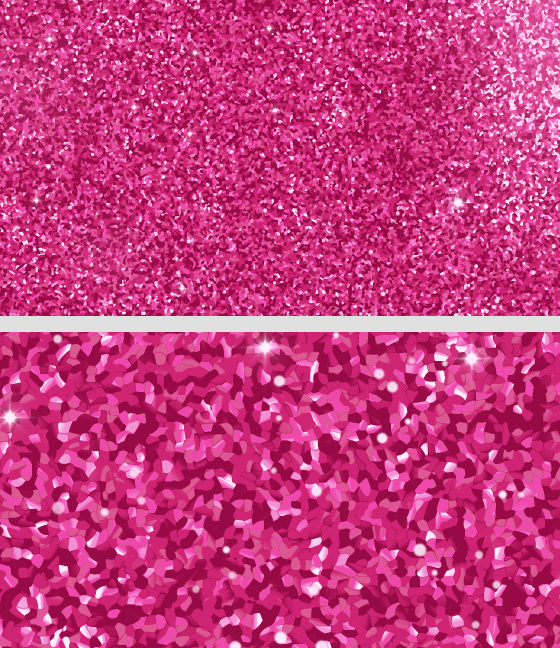
Top: the whole. Bottom: its middle third, enlarged.
Give the GLSL for this texture, as a Shadertoy shader.

```glsl
// Pink glitter: dense tiny foil flakes, round white sparkles and a few star glints.
#define FLAKES 98.0         // flakes per canvas height
#define SPARKLES 24.0       // sparkle cells per canvas height
#define SPARKLE_SHARE 0.22  // share of sparkle cells that are lit
#define STRETCH 0.55        // how elongated the flakes are
#define RELIEF 0.22         // shading across one flake
#define DEEP vec3(0.59, 0.04, 0.27)
#define CERISE vec3(0.81, 0.14, 0.45)
#define ROSE vec3(0.86, 0.35, 0.57)
#define MAGENTA vec3(0.94, 0.28, 0.68)
#define ORCHID vec3(0.95, 0.57, 0.82)
#define WHITE vec3(1.0, 0.92, 0.99)

vec3 hash32(vec2 p) {
    vec3 q = fract(p.xyx * vec3(0.1031, 0.1030, 0.0973));
    q += dot(q, q.yxz + 33.33);
    return fract((q.xxy + q.yzz) * q.zyx);
}

float valueNoise(vec2 p) {
    vec2 i = floor(p), f = fract(p);
    f = f * f * (3.0 - 2.0 * f);
    float low = mix(hash32(i).x, hash32(i + vec2(1, 0)).x, f.x);
    float high = mix(hash32(i + vec2(0, 1)).x, hash32(i + vec2(1, 1)).x, f.x);
    return mix(low, high, f.y);
}

float blob(vec2 p, vec2 center, float radius) {
    vec2 d = (p - center) / radius;
    return exp(-dot(d, d));
}

// Foil colour for a tone from 0 (shadow) to 1 (glare)
vec3 foil(float tone) {
    vec3 c = mix(DEEP, CERISE, smoothstep(0.20, 0.36, tone));
    c = mix(c, ROSE, smoothstep(0.60, 0.66, tone));
    c = mix(c, MAGENTA, smoothstep(0.72, 0.78, tone));
    c = mix(c, ORCHID, smoothstep(0.86, 0.92, tone));
    return mix(c, WHITE, smoothstep(0.95, 1.0, tone));
}

// Tone of the nearest flake, each one turned and stretched at random
float flakeTone(vec2 p) {
    vec2 cell = floor(p);
    float nearest = 9.0, second = 9.0, tone = 0.0;
    for (int y = -1; y <= 1; y++)
    for (int x = -1; x <= 1; x++) {
        vec2 id = cell + vec2(x, y);
        vec3 shape = hash32(id + 17.0);
        vec3 paint = hash32(id + 311.0);
        float angle = 6.2832 * shape.z;
        vec2 axis = vec2(cos(angle), sin(angle));
        vec2 d = p - id - 0.1 - 0.8 * shape.xy;
        vec2 q = vec2(dot(d, axis), dot(d, vec2(-axis.y, axis.x)));
        float dist = length(q * vec2(1.0 - STRETCH * paint.y, 1.0 + STRETCH * paint.y));
        if (dist < nearest) {
            second = nearest;
            nearest = dist;
            tone = paint.x + RELIEF * q.y * (2.0 * paint.z - 0.4);
        } else {
            second = min(second, dist);
        }
    }
    return tone - 0.12 * (1.0 - smoothstep(0.0, 0.14, second - nearest));
}

// Round bright flakes scattered over the sheet
float sparkles(vec2 p, float corner) {
    vec2 g = p * SPARKLES, cell = floor(g);
    float lit = 0.0;
    for (int y = -1; y <= 1; y++)
    for (int x = -1; x <= 1; x++) {
        vec2 id = cell + vec2(x, y);
        vec3 place = hash32(id + 73.0), look = hash32(id + 191.0);
        float on = step(place.z, SPARKLE_SHARE + 0.5 * corner);
        float radius = mix(0.07, 0.18, look.x * look.x);
        float dist = length(g - id - place.xy);
        float disc = 1.0 - smoothstep(radius - 0.04, radius + 0.04, dist);
        lit = max(lit, on * disc * mix(0.65, 1.0, look.y));
    }
    return lit;
}

// Glowing core with crossed rays
float glint(vec2 d, float size) {
    d = abs(d / size);
    vec2 e = abs(vec2(d.x + d.y, d.x - d.y)) * 0.7071;
    float rays = exp(-d.x / 0.0025 - d.y / 0.02) + exp(-d.y / 0.0025 - d.x / 0.02);
    rays += 0.7 * (exp(-e.x / 0.002 - e.y / 0.014) + exp(-e.y / 0.002 - e.x / 0.014));
    return 1.3 * rays + 0.9 * exp(-dot(d, d) / 0.00012) + 0.3 * exp(-length(d) / 0.02);
}

vec3 glitter(vec2 p, float aspect) {
    // Broad lighting: bright right corner, hazy left side, dim patches
    float corner = blob(p * vec2(1.0, 0.6), vec2(aspect, 0.57), 0.3);
    float haze = blob(p, vec2(0.08, 0.72), 0.25) + blob(p, vec2(0.34, 0.2), 0.11);
    float dim = blob(p, vec2(1.32, 0.55), 0.13) + blob(p, vec2(1.4, 0.78), 0.12)
              + 0.7 * blob(p, vec2(0.76, 0.95), 0.13) + 0.6 * blob(p, vec2(0.22, 0.48), 0.12);
    float light = 0.26 * corner - 0.15 * dim + 0.1 * (valueNoise(p * 6.0) - 0.5);

    vec3 color = foil(flakeTone(p * FLAKES) + light);
    color = mix(color, ORCHID, 0.32 * corner + 0.12 * haze);
    color = mix(color, WHITE, sparkles(p, corner));

    // One large star and sparse small ones
    vec2 cell = floor(p * 4.0);
    vec3 star = hash32(cell + 41.0);
    vec2 offset = p - (cell + 0.3 + 0.4 * star.xy) / 4.0;
    float shine = glint(p - vec2(1.449, 0.359), 1.0);
    shine += step(star.z, 0.35) * glint(offset, 0.5);
    return mix(color, WHITE, clamp(shine, 0.0, 1.0));
}

void mainImage(out vec4 fragColor, in vec2 fragCoord) {
    // Four samples per pixel smooth the flake edges
    vec3 sum = vec3(0.0);
    for (int i = 0; i < 4; i++) {
        vec2 shift = vec2(i % 2, i / 2) * 0.5 - 0.25;
        sum += glitter((fragCoord + shift) / iResolution.y, iResolution.x / iResolution.y);
    }
    fragColor = vec4(sum / 4.0, 1.0);
}
```
